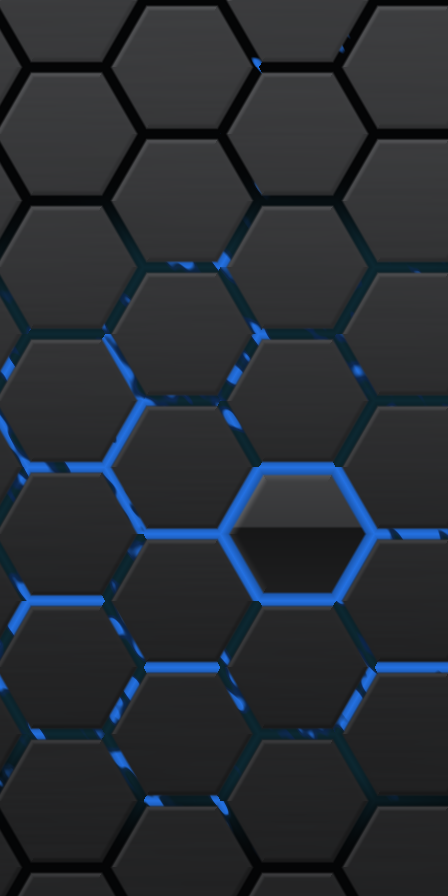
A Shadertoy shader for this background:

```glsl
// Dark bevelled hexagon plates over a groove network that glows in worn blue patches.
// A hexagonal lattice gives each plate's centre and nearest edge; noise streaks and a
// per-edge hash break up the light, and one glossy plate has a fully lit rim.

const float PLATE_HEIGHT = 0.2977;            // in canvas widths
const vec2 LIT_CENTER = vec2(0.664, 0.808);   // in canvas widths
const vec2 LATTICE = vec2(1.7320508, 1.0);
const vec2 SLANT = vec2(0.8660254, 0.5);

const vec3 GROOVE_BLACK = vec3(0.015, 0.018, 0.022);
const vec3 GROOVE_TEAL = vec3(0.045, 0.145, 0.180);
const vec3 SMUDGE_BLUE = vec3(0.050, 0.150, 0.300);
const vec3 LIGHT_BLUE = vec3(0.130, 0.410, 0.820);
const vec3 STEEL = vec3(0.99, 1.0, 1.03);

float hash(vec2 p) {
    vec3 v = fract(p.xyx * 0.1031);
    v += dot(v, v.yzx + 33.33);
    return fract((v.x + v.y) * v.z);
}

float noise(vec2 p) {
    vec2 cell = floor(p);
    vec2 f = fract(p);
    f = f * f * (3.0 - 2.0 * f);
    float low = mix(hash(cell), hash(cell + vec2(1, 0)), f.x);
    float high = mix(hash(cell + vec2(0, 1)), hash(cell + vec2(1, 1)), f.x);
    return mix(low, high, f.y);
}

// Offset from the nearest plate centre; plates are one unit high.
vec2 hexLocal(vec2 p) {
    vec2 a = p - LATTICE * floor(p / LATTICE + 0.5);
    vec2 b = p - LATTICE * (floor(p / LATTICE) + 0.5);
    return dot(a, a) < dot(b, b) ? a : b;
}

// Outward normal of the plate edge nearest to q.
vec2 edgeNormal(vec2 q) {
    vec2 side = vec2(q.x < 0.0 ? -1.0 : 1.0, q.y < 0.0 ? -1.0 : 1.0);
    return abs(q.y) > dot(abs(q), SLANT) ? vec2(0.0, side.y) : side * SLANT;
}

// Diagonal flecks of wear.
float streaks(vec2 p) {
    vec2 s = vec2(dot(p, vec2(0.8, 0.6)), dot(p, vec2(-0.6, 0.8)));
    return 0.65 * noise(s * vec2(9.0, 4.0) + 40.0) + 0.35 * noise(s * vec2(22.0, 7.0) + 90.0);
}

// Brushed steel with a highlight on the upper left bevel and shade on the lower right.
vec3 plateColor(vec2 p, vec2 q, vec2 normal, float inset, float height) {
    float shade = mix(0.137, 0.232, smoothstep(0.15, 1.0, height));
    shade += 0.022 * q.y + 0.008 * (noise(p * vec2(1.5, 38.0) + 70.0) - 0.5);
    float facing = dot(normal, normalize(vec2(-0.45, 0.9)));
    float rim = smoothstep(0.035, 0.052, inset) * (1.0 - smoothstep(0.055, 0.085, inset));
    shade += rim * (facing > 0.0 ? 0.085 : 0.035) * facing;
    return STEEL * shade;
}

// Glass-like plate: bright upper half, dark lower half.
vec3 glossColor(vec2 q, vec2 normal, float inset, float aa) {
    float upper = 0.205 + 0.10 * q.y;
    float lower = 0.105 - 0.06 * (q.y + 0.25);
    float shade = mix(lower, upper, smoothstep(-aa, aa, q.y - 0.05));
    float rim = 1.0 - smoothstep(0.05, 0.12, inset);
    shade += 0.16 * rim * max(dot(normal, vec2(-0.75, 0.5)), 0.0);
    return STEEL * shade;
}

// Groove colour: black far away, teal near the light, blue where the wear lets it through.
vec3 grooveColor(vec2 p, vec2 uv, vec2 normal, vec2 edgeMid, float inset) {
    float reach = length((uv - vec2(0.6, 0.85)) * vec2(0.6, 1.0));
    float glow = 1.0 - smoothstep(0.42, 0.86, reach);
    float edgeRandom = hash(floor(edgeMid * vec2(2.3094, 4.0) + 0.5) + 57.0);
    float level = step(0.9, abs(normal.y));
    float band = 1.0 - smoothstep(0.8, 1.0, abs(edgeMid.y + 0.2));
    float rimLit = 1.0 - step(0.6, length(edgeMid));
    float amount = 0.47 * glow + 0.4 * (edgeRandom - 0.5) + 0.35 * level * band + rimLit;
    float light = amount - streaks(p);
    vec3 color = mix(GROOVE_BLACK, GROOVE_TEAL, smoothstep(0.05, 0.75, glow));
    color = mix(color, SMUDGE_BLUE, smoothstep(-0.09, 0.0, light) * glow);
    color = mix(color, LIGHT_BLUE, smoothstep(0.0, 0.09, light));
    return color * (1.08 - 5.0 * inset);
}

void mainImage(out vec4 fragColor, in vec2 fragCoord) {
    vec2 uv = fragCoord / iResolution.x;
    vec2 p = (uv - LIT_CENTER) / PLATE_HEIGHT;
    float aa = max(0.012, 0.8 / (iResolution.x * PLATE_HEIGHT));

    // Lattice position and distance inward from the nearest edge
    vec2 q = hexLocal(p);
    vec2 center = p - q;
    vec2 normal = edgeNormal(q);
    float inset = 0.5 - dot(q, normal);
    bool isLit = length(center) < 0.1;

    // Plate surface, then the groove over its border
    vec3 color = isLit ? glossColor(q, normal, inset, aa)
                       : plateColor(p, q, normal, inset, fragCoord.y / iResolution.y);
    vec3 groove = grooveColor(p, uv, normal, center + 0.5 * normal, inset);
    float halfWidth = isLit ? 0.058 : 0.040;
    color = mix(groove, color, smoothstep(halfWidth - aa, halfWidth + aa, inset));

    fragColor = vec4(color, 1.0);
}
```
